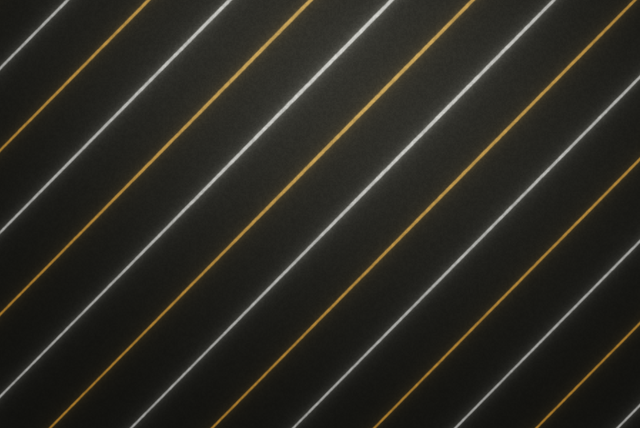
Reproduce this pattern procedurally as a Shadertoy shader.

```glsl
// Diagonal pinstripes, alternately silver and gold, glowing on dark grained leather.
// A repeated distance to the nearest stripe gives core and halo; a soft lamp above
// centre brightens the ground and widens the stripes, and hashed noise adds wear.

// Layout, in canvas heights
const float PITCH = 0.1894;          // spacing of stripes along the top edge
const float FIRST_STRIPE = 0.158;    // where the first stripe meets the top edge
const vec2 STRIPE_DIR = vec2(1.0, 0.988);
const float HALF_WIDTH_DIM = 0.0025;
const float HALF_WIDTH_LIT = 0.0043;
const float HALO_TIGHT = 0.0065;
const float HALO_WIDE = 0.017;

// Light and surface
const vec2 LAMP_POS = vec2(0.54, 0.86);
const vec2 LAMP_SIZE = vec2(0.46, 0.56);
const float GRAIN_CELLS = 300.0;
const float GRAIN_AMOUNT = 0.20;
const float WEAR_CELLS = 110.0;
const float WEAR_AMOUNT = 0.16;

// Colours
const vec3 GROUND_DIM = vec3(0.064, 0.064, 0.054);
const vec3 GROUND_LIT = vec3(0.192, 0.190, 0.168);
const vec3 SILVER_DIM = vec3(0.62, 0.62, 0.61);
const vec3 SILVER_LIT = vec3(0.82, 0.82, 0.80);
const vec3 GOLD_DIM = vec3(0.65, 0.46, 0.15);
const vec3 GOLD_LIT = vec3(0.80, 0.66, 0.37);
const vec3 SILVER_HALO = vec3(0.23, 0.23, 0.22);
const vec3 GOLD_HALO = vec3(0.17, 0.125, 0.045);

float hash21(vec2 p) {
    vec3 q = fract(p.xyx * 0.1031);
    q += dot(q, q.yzx + 33.33);
    return fract((q.x + q.y) * q.z);
}

float valueNoise(vec2 p) {
    vec2 cell = floor(p);
    vec2 f = fract(p);
    f = f * f * (3.0 - 2.0 * f);
    float low = mix(hash21(cell), hash21(cell + vec2(1.0, 0.0)), f.x);
    float high = mix(hash21(cell + vec2(0.0, 1.0)), hash21(cell + 1.0), f.x);
    return mix(low, high, f.y);
}

// Fine pebbling over a slightly coarser mottle, centred on zero
float leatherGrain(vec2 p) {
    float fine = valueNoise(p * GRAIN_CELLS);
    float coarse = valueNoise(p * GRAIN_CELLS * 0.43 + 17.0);
    return fine * 0.7 + coarse * 0.3 - 0.5;
}

// Signed distance to the nearest stripe in x, stripe index in y
vec2 nearestStripe(vec2 p) {
    float across = dot(vec2(p.x, 1.0 - p.y), STRIPE_DIR) - FIRST_STRIPE;
    float index = floor(across / PITCH + 0.5);
    return vec2((across - index * PITCH) / length(STRIPE_DIR), index);
}

void mainImage(out vec4 fragColor, in vec2 fragCoord) {
    vec2 uv = fragCoord / iResolution.xy;
    vec2 p = fragCoord / iResolution.y;
    float pixel = 1.0 / iResolution.y;

    // Lamp and leather ground
    vec2 toLamp = (uv - LAMP_POS) / LAMP_SIZE;
    float light = exp(-dot(toLamp, toLamp));
    float grain = leatherGrain(p);
    vec3 color = mix(GROUND_DIM, GROUND_LIT, light) * (1.0 + GRAIN_AMOUNT * grain);

    // Even stripes are silver, odd stripes gold
    vec2 stripe = nearestStripe(p);
    float dist = abs(stripe.x);
    float isGold = mod(stripe.y, 2.0);
    vec3 silver = mix(SILVER_DIM, SILVER_LIT, light);
    vec3 gold = mix(GOLD_DIM, GOLD_LIT, light);
    vec3 metal = mix(silver, gold, isGold);

    // Halo spilling onto the leather
    float halo = 0.7 * exp(-dist / HALO_TIGHT) + 0.45 * exp(-dist / HALO_WIDE);
    vec3 haloColor = mix(SILVER_HALO, GOLD_HALO, isGold);
    color += haloColor * halo * mix(0.6, 1.1, light) * (1.0 + GRAIN_AMOUNT * grain);

    // Worn metallic core with softened edges
    float wear = valueNoise(p * WEAR_CELLS + stripe.y * 7.0) - 0.5;
    float halfWidth = mix(HALF_WIDTH_DIM, HALF_WIDTH_LIT, light) * (1.0 + WEAR_AMOUNT * wear);
    float soft = 0.7 * pixel + 0.0008;
    float core = 1.0 - smoothstep(halfWidth - soft, halfWidth + soft, dist);
    float sheen = 1.0 + WEAR_AMOUNT * (0.6 * wear + 0.7 * grain);
    color = mix(color, metal * sheen, core * 0.92);

    fragColor = vec4(clamp(color, 0.0, 1.0), 1.0);
}
```
